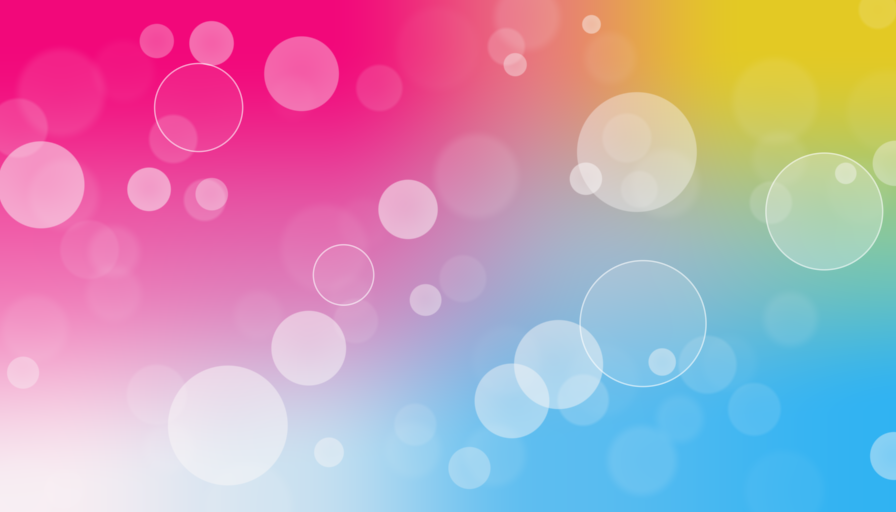
Reproduce this background procedurally as a Shadertoy shader.

```glsl
float hash(vec2 p) {
    return fract(sin(dot(p, vec2(127.1, 311.7))) * 43758.5453);
}

// Colour wash: three horizontal ramps blended from top to bottom
vec3 wash(vec2 uv) {
    float x = uv.x;
    vec3 top = mix(vec3(0.95, 0.03, 0.48), vec3(0.91, 0.46, 0.50), smoothstep(0.36, 0.62, x));
    top = mix(top, vec3(0.89, 0.79, 0.14), smoothstep(0.56, 0.84, x));

    vec3 middle = mix(vec3(0.94, 0.40, 0.68), vec3(0.88, 0.42, 0.69), smoothstep(0.0, 0.35, x));
    middle = mix(middle, vec3(0.64, 0.72, 0.80), smoothstep(0.35, 0.68, x));
    middle = mix(middle, vec3(0.50, 0.78, 0.66), smoothstep(0.66, 1.0, x));

    vec3 bottom = mix(vec3(0.97, 0.93, 0.95), vec3(0.79, 0.88, 0.94), smoothstep(0.05, 0.36, x));
    bottom = mix(bottom, vec3(0.36, 0.74, 0.94), smoothstep(0.32, 0.62, x));
    bottom = mix(bottom, vec3(0.19, 0.70, 0.95), smoothstep(0.6, 1.0, x));

    vec3 color = mix(top, middle, smoothstep(0.92, 0.46, uv.y));
    return mix(color, bottom, smoothstep(0.56, mix(0.02, 0.2, x), uv.y));
}

// Translucent white disc with a chosen edge softness
void disc(inout vec3 color, vec2 p, vec2 center, float radius, float alpha, float blur) {
    float d = length(p - center) - radius;
    float fill = smoothstep(blur, -blur, d);
    float shade = 0.88 + 0.12 * smoothstep(-radius, 0.0, d);
    color = mix(color, vec3(0.98, 0.97, 0.97), fill * alpha * shade);
}

// Faint disc with a thin bright outline
void bubble(inout vec3 color, vec2 p, vec2 center, float radius, float alpha) {
    float pixel = 1.0 / iResolution.y;
    disc(color, p, center, radius, alpha, pixel);
    float rim = abs(length(p - center) - radius);
    color = mix(color, vec3(1.0), 0.55 * smoothstep(0.001 + pixel, 0.0, rim));
}

// Discs jittered inside the cells of a grid
void scatter(inout vec3 color, vec2 p, vec2 cells, vec2 radii, vec2 alphas, float blur, float seed) {
    vec2 cellSize = vec2(iResolution.x / iResolution.y, 1.0) / cells;
    for (float row = 0.0; row < cells.y; row++) {
        for (float column = 0.0; column < cells.x; column++) {
            vec2 id = vec2(column, row);
            vec2 key = id + seed;
            vec2 jitter = vec2(hash(key), hash(key + 17.3));
            float radius = mix(radii.x, radii.y, hash(key + 31.7));
            float alpha = mix(alphas.x, alphas.y, hash(key + 53.1));
            disc(color, p, (id + jitter) * cellSize, radius, alpha, blur);
        }
    }
}

void mainImage(out vec4 fragColor, in vec2 fragCoord) {
    vec2 p = fragCoord / iResolution.y;
    float pixel = 1.0 / iResolution.y;
    vec3 color = wash(fragCoord / iResolution.xy);

    // Out-of-focus lights
    scatter(color, p, vec2(8.0, 4.0), vec2(0.04, 0.085), vec2(0.03, 0.13), 0.012, 3.0);
    scatter(color, p, vec2(6.0, 3.0), vec2(0.035, 0.06), vec2(0.08, 0.2), 0.004, 41.0);

    // Small sharp lights
    scatter(color, p, vec2(5.0, 3.0), vec2(0.018, 0.05), vec2(0.3, 0.55), pixel, 9.0);

    // Dominant discs
    disc(color, p, vec2(1.244, 0.703), 0.117, 0.40, pixel);
    disc(color, p, vec2(0.445, 0.169), 0.117, 0.50, pixel);
    disc(color, p, vec2(0.080, 0.639), 0.085, 0.50, pixel);
    disc(color, p, vec2(1.091, 0.288), 0.087, 0.48, pixel);
    disc(color, p, vec2(0.589, 0.856), 0.073, 0.38, pixel);
    disc(color, p, vec2(1.000, 0.217), 0.073, 0.45, pixel);
    disc(color, p, vec2(0.603, 0.320), 0.073, 0.50, pixel);
    disc(color, p, vec2(0.797, 0.591), 0.058, 0.52, pixel);

    // Outlined bubbles
    bubble(color, p, vec2(1.610, 0.587), 0.114, 0.28);
    bubble(color, p, vec2(1.256, 0.368), 0.123, 0.15);
    bubble(color, p, vec2(0.388, 0.790), 0.086, 0.08);
    bubble(color, p, vec2(0.671, 0.463), 0.059, 0.08);

    fragColor = vec4(color, 1.0);
}
```
